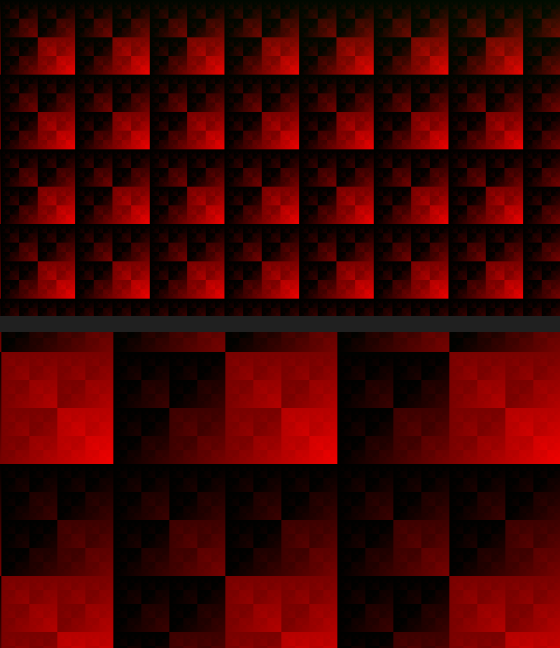
Top, the full canvas; bottom, a detail of the centre.
Give the GLSL for this pattern, as a WebGL 1 fragment shader.

```glsl
precision highp float;
// Tiled bitwise-AND fractal: nested red squares on black, with a faint green haze at the top.

uniform vec2 u_resolution;

#define TILES_ACROSS 7.5
#define TILE_SHIFT 0.006
#define BIT_LEVELS 8
#define RED_GAIN 0.95
#define TOP_DIMMING 0.07
#define HAZE_START 0.6
#define HAZE_GREEN 0.045
#define BASE_GREEN 0.005

// Running integral of a square wave that is 0 then 1 in each unit period.
vec2 squareWaveIntegral(vec2 t) {
  return 0.5 * floor(t) + max(fract(t) - 0.5, 0.0);
}

// Square wave averaged over a footprint, so fine levels fade to their mean.
vec2 filteredBit(vec2 t, float footprint) {
  vec2 halfWidth = vec2(0.5 * footprint);
  return (squareWaveIntegral(t + halfWidth) - squareWaveIntegral(t - halfWidth)) / footprint;
}

// Sum of the binary digits shared by both coordinates, from 0 to 1.
float bitwiseAnd(vec2 cell, float footprint) {
  float total = 0.0;
  float weight = 0.5;
  float frequency = 1.0;
  for (int level = 0; level < BIT_LEVELS; level++) {
    vec2 bits = filteredBit(cell * frequency, footprint * frequency);
    total += weight * bits.x * bits.y;
    weight *= 0.5;
    frequency *= 2.0;
  }
  return total;
}

void main() {
  vec2 uv = gl_FragCoord.xy / u_resolution;

  // Square tiles counted from the top left corner.
  float pixelSize = TILES_ACROSS / u_resolution.x;
  vec2 fromTop = vec2(gl_FragCoord.x, u_resolution.y - gl_FragCoord.y);
  vec2 tilePos = fromTop * pixelSize - vec2(TILE_SHIFT, 0.0);
  float intensity = bitwiseAnd(tilePos, pixelSize);

  // Upper tiles lose a little red and gain green toward the right.
  float haze = smoothstep(HAZE_START, 1.0, uv.y) * mix(0.25, 1.0, uv.x);
  float red = intensity * (RED_GAIN - TOP_DIMMING * haze);
  float green = BASE_GREEN + HAZE_GREEN * haze;

  gl_FragColor = vec4(red, green, 0.0, 1.0);
}
```
